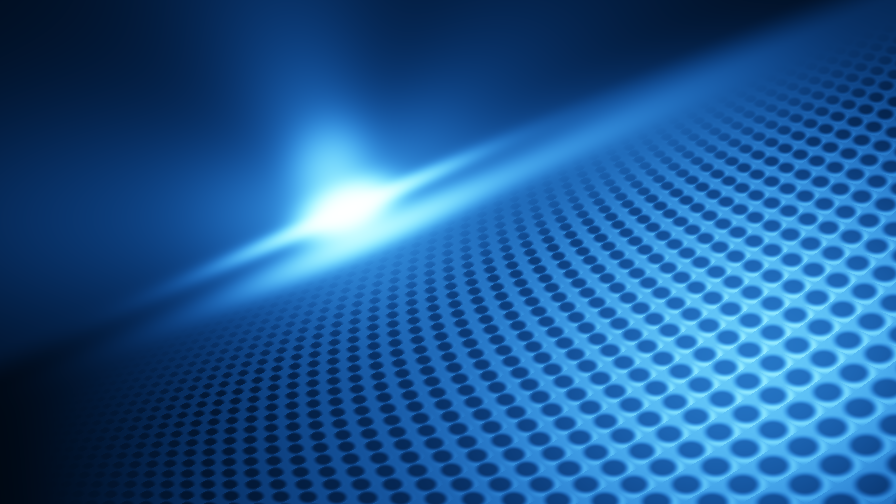
Reproduce this background procedurally as a Shadertoy shader.

```glsl
#define FLARE_POS vec2(0.69, 0.583)
#define BEAM_ANGLE 0.41
#define BEAM_GAP 0.065
#define DOT_RADIUS 0.27
#define DOT_DEPTH 0.6
#define RIM_GAIN 0.6
#define SHEEN_POS vec2(0.65, -0.58)
#define SHEEN_GAIN 1.3
#define RAY_COUNT 5.0
#define RAY_PHASE 1.92
#define LIGHT_TINT vec3(0.4, 1.0, 2.4)

// Gaussian spot with separate radii along each axis
float glow(vec2 offset, vec2 size) {
    vec2 s = offset / size;
    return exp(-dot(s, s));
}

// Depth of the perforated sheet: the size of one cell on the canvas
float sheetDepth(vec2 p) {
    return max(0.045 * p.x + 0.104 * (1.0 - p.y) - 0.0463, 0.015);
}

// Sheet coordinates, with dots at whole and half-step positions
vec2 sheetCoord(vec2 p) {
    float depth = sheetDepth(p);
    float row = max((p.y - 0.039) / depth, -5.0);
    return vec2((p.x - 1.528) / depth - 0.55,
                12.6 * log(1.0 + 0.13 * row));
}

// Offset from the nearest dot in the staggered lattice
vec2 nearestDot(vec2 cell) {
    vec2 a = fract(cell + 0.5) - 0.5;
    vec2 b = fract(cell) - 0.5;
    return dot(a, a) < dot(b, b) ? a : b;
}

// Light factor of the holes and their lit lower right rims
float perforation(vec2 p, float visible, float sheen) {
    const float e = 0.0005;
    vec2 cell = sheetCoord(p);
    vec2 gx = (sheetCoord(p + vec2(e, 0.0)) - cell) / e;
    vec2 gy = (sheetCoord(p + vec2(0.0, e)) - cell) / e;
    float density = max(abs(gx.x * gy.y - gx.y * gy.x), 1.0);

    // Bring the offset back to the canvas so the holes stay level ellipses
    vec2 o = nearestDot(cell);
    vec2 flat_ = vec2(gy.y * o.x - gy.x * o.y, gx.x * o.y - gx.y * o.x) / density;
    o = flat_ * sqrt(density) * vec2(0.8, 1.25);

    float soft = 0.07 + 0.8 * sqrt(density) / iResolution.y;
    float hole = 1.0 - smoothstep(DOT_RADIUS - soft, DOT_RADIUS + soft, length(o));
    float ring = (length(o - vec2(0.02, -0.03)) - DOT_RADIUS - 0.05) / (0.04 + 0.4 * soft);
    float rim = exp(-ring * ring) * smoothstep(-0.1, 0.35, o.x - o.y);
    return 1.0 + visible * (RIM_GAIN * rim * sheen * (1.0 - hole) - DOT_DEPTH * hole);
}

// Haze and soft rays behind the flare
float skyLight(vec2 d) {
    float r = length(d);
    float rays = 1.0 + 0.25 * cos(RAY_COUNT * (atan(d.y, d.x) - RAY_PHASE)) * smoothstep(0.02, 0.3, r);
    float leftHaze = 0.07 * glow(d - vec2(-0.6, -0.02), vec2(0.4, 0.2));
    return 0.015 + 0.5 * exp(-2.6 * r) * rays + leftHaze;
}

// Sheet with a broad sheen
float sheetLight(vec2 p, vec2 q) {
    float sheen = glow(q - SHEEN_POS, vec2(0.5, 0.35));
    float base = 0.025 + 0.26 * smoothstep(-0.05, 0.75, p.x);
    base *= 1.0 - 0.6 * smoothstep(0.5, 1.1, q.x);
    float visible = smoothstep(0.07, 0.25, -q.y) * smoothstep(0.05, 0.45, p.x);
    float spill = 0.2 * exp(-4.0 * length(q));
    return (base + SHEEN_GAIN * sheen + spill) * perforation(p, visible, sheen);
}

// Flare core, its upper halo and two parallel beams
float flareLight(vec2 d, vec2 q) {
    vec2 lower = q + vec2(0.0, BEAM_GAP);
    float light = 9.0 * glow(q, vec2(0.07, 0.038));
    light += 1.2 * glow(d - vec2(-0.03, 0.065), vec2(0.07, 0.085));
    light += 0.4 * glow(d, vec2(0.22, 0.19));
    light += 3.0 * glow(q, vec2(0.17, 0.014));
    light += 0.5 * glow(q, vec2(0.3, 0.02));
    light += 1.7 * glow(lower - vec2(0.02, 0.0), vec2(0.18, 0.026));
    light += 0.55 * glow(lower - vec2(0.14, 0.0), vec2(0.38, 0.026));
    light += 0.16 * glow(q - vec2(0.35, -0.03), vec2(0.5, 0.07));
    return light;
}

void mainImage(out vec4 fragColor, in vec2 fragCoord) {
    vec2 p = fragCoord / iResolution.y;
    vec2 d = p - FLARE_POS;
    float c = cos(BEAM_ANGLE), s = sin(BEAM_ANGLE);
    vec2 q = vec2(c * d.x + s * d.y, c * d.y - s * d.x);

    float sky = smoothstep(-0.05, 0.03, q.y);
    float light = mix(sheetLight(p, q), skyLight(d), sky) + flareLight(d, q);

    // Film-like response; red only joins in strong light
    vec3 exposure = light * LIGHT_TINT;
    exposure.r *= light / (light + 0.35);
    fragColor = vec4(1.0 - exp(-exposure), 1.0);
}
```
